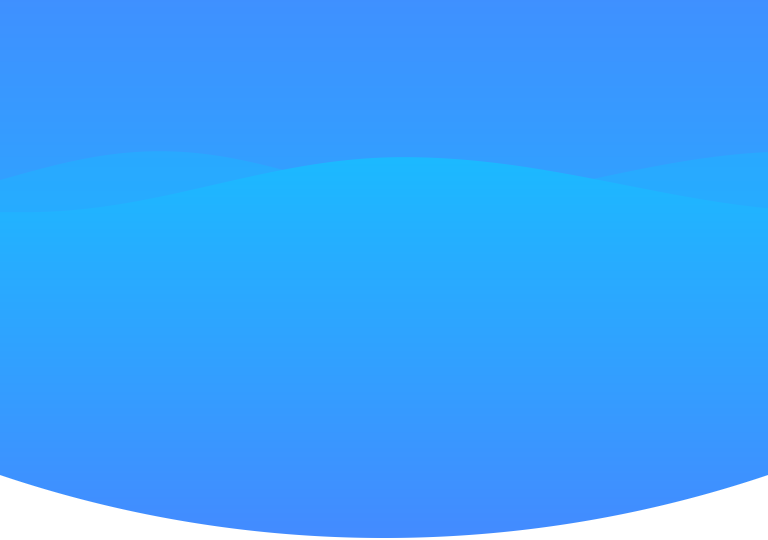
Reproduce this background procedurally as a Shadertoy shader.

```glsl
// A blue panel with a curved lower edge on white, holding two water waves.
// Each wave crest is a cosine with its own length on either side; vertical
// gradients fill the layers and a large circle cuts the bottom edge.

#define PANEL_RADIUS 2.2255
#define PANEL_BOTTOM 0.0037
#define FRONT_CREST vec2(0.525, 0.709)
#define FRONT_AMPLITUDE 0.051
#define BACK_CREST_LEFT vec2(0.208, 0.720)
#define BACK_CREST_RIGHT vec2(1.042, 0.720)
#define BACK_AMPLITUDE 0.0537

const float PI = 3.14159265;
const vec3 WHITE = vec3(1.0);
const vec3 SKY_TOP = vec3(0.247, 0.566, 1.0);
const vec3 SKY_LOW = vec3(0.195, 0.625, 1.0);
const vec3 BACK_TOP = vec3(0.160, 0.662, 1.0);
const vec3 BACK_LOW = vec3(0.150, 0.672, 1.0);
const vec3 FRONT_TOP = vec3(0.108, 0.727, 1.0);
const vec3 FRONT_LOW = vec3(0.265, 0.543, 1.0);

// Surface height of a wave; halfLengths give crest to trough, left and right.
float waveHeight(float x, vec2 crest, vec2 halfLengths, float amplitude) {
    float offset = x - crest.x;
    float halfLength = offset < 0.0 ? halfLengths.x : halfLengths.y;
    float phase = min(abs(offset) / halfLength, 1.0) * PI;
    return crest.y - amplitude * (1.0 - cos(phase));
}

// Antialiased coverage, one where the signed distance is negative.
float coverage(float signedDistance) {
    float pixel = 1.0 / iResolution.y;
    return clamp(0.5 - signedDistance / pixel, 0.0, 1.0);
}

vec3 verticalGradient(float y, float low, float high, vec3 lowColor, vec3 highColor) {
    return mix(lowColor, highColor, clamp((y - low) / (high - low), 0.0, 1.0));
}

void mainImage(out vec4 fragColor, in vec2 fragCoord) {
    vec2 uv = fragCoord / iResolution.xy;
    vec2 centered = vec2((uv.x - 0.5) * iResolution.x / iResolution.y, uv.y);

    // Sky
    vec3 color = verticalGradient(uv.y, 0.667, 1.0, SKY_LOW, SKY_TOP);

    // Back wave, the higher of two neighbouring crests
    float back = max(
        waveHeight(uv.x, BACK_CREST_LEFT, vec2(0.417), BACK_AMPLITUDE),
        waveHeight(uv.x, BACK_CREST_RIGHT, vec2(0.555), BACK_AMPLITUDE));
    vec3 backColor = verticalGradient(uv.y, 0.61, 0.72, BACK_LOW, BACK_TOP);
    color = mix(color, backColor, coverage(uv.y - back));

    // Front wave and the water below it
    float front = waveHeight(uv.x, FRONT_CREST, vec2(0.492, 0.573), FRONT_AMPLITUDE);
    vec3 frontColor = verticalGradient(uv.y, PANEL_BOTTOM, FRONT_CREST.y, FRONT_LOW, FRONT_TOP);
    color = mix(color, frontColor, coverage(uv.y - front));

    // Curved lower edge of the panel
    vec2 panelCenter = vec2(0.0, PANEL_BOTTOM + PANEL_RADIUS);
    float panel = coverage(length(centered - panelCenter) - PANEL_RADIUS);
    fragColor = vec4(mix(WHITE, color, panel), 1.0);
}
```
